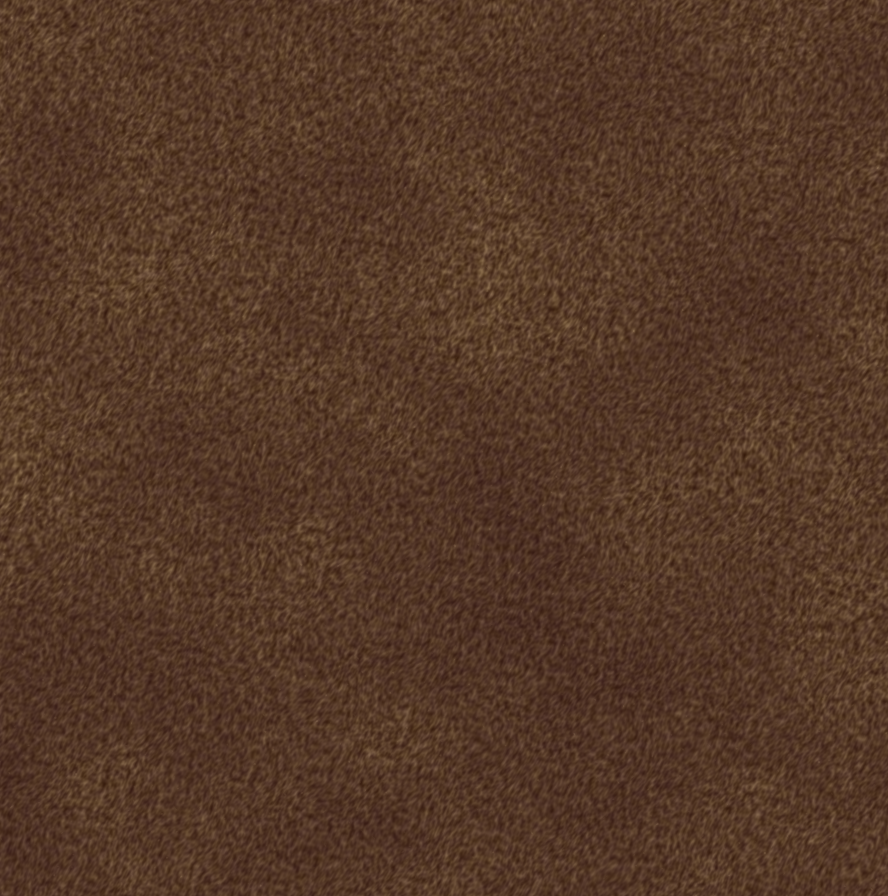
Write a Shadertoy shader that draws this texture.

```glsl
// Brown suede-like leather: fine, slightly slanted nap over soft worn patches.
// Layers of gradient noise drive one tone (dark to light) and a small hue shift
// between olive and reddish brown.

#define BASE_COLOR   vec3(0.332, 0.221, 0.153)
#define TONE_COLOR   vec3(1.0, 0.98, 0.80)
#define OLIVE_SHIFT  vec3(0.10, 0.14, -0.22)
#define GRAIN_SCALE  vec2(158.0, 112.0)
#define GRAIN_AMOUNT 0.128
#define GRAIN_SLANT  0.28
#define PATCH_SCALE  3.2
#define PATCH_AMOUNT 0.042
#define CREASE_AMOUNT 0.040
#define THREAD_AMOUNT 0.022
#define GLINT_AMOUNT 0.060

const float TAU = 6.28319;

float hash(vec2 cell) {
    vec3 h = fract(vec3(cell.xyx) * vec3(0.1031, 0.1030, 0.0973));
    h += dot(h, h.yzx + 33.33);
    return fract((h.x + h.y) * h.z);
}

float cornerSlope(vec2 cell, vec2 offset) {
    float angle = TAU * hash(cell);
    return dot(vec2(cos(angle), sin(angle)), offset);
}

// Gradient noise, about -0.7 to 0.7
float noise(vec2 p) {
    vec2 cell = floor(p), f = fract(p);
    vec2 blend = f * f * f * (f * (f * 6.0 - 15.0) + 10.0);
    vec2 e = vec2(1.0, 0.0);
    float low  = mix(cornerSlope(cell, f), cornerSlope(cell + e.xy, f - e.xy), blend.x);
    float high = mix(cornerSlope(cell + e.yx, f - e.yx), cornerSlope(cell + e.xx, f - e.xx), blend.x);
    return mix(low, high, blend.y);
}

mat2 turn(float angle) {
    float c = cos(angle), s = sin(angle);
    return mat2(c, s, -s, c);
}

// Cloudy sum of octaves, each one turned to hide the lattice
float clouds(vec2 p) {
    float sum = 0.0, weight = 1.0;
    for (int i = 0; i < 4; i++) {
        sum += weight * noise(p);
        p = turn(0.6) * p * 2.03 + 17.3;
        weight *= 0.66;
    }
    return sum;
}

void mainImage(out vec4 fragColor, in vec2 fragCoord) {
    vec2 uv = fragCoord / iResolution.y;

    // Worn patches, a little lighter toward the upper left
    float patches = clouds(uv * PATCH_SCALE + 41.7);
    patches += 0.35 * (uv.y - uv.x * 0.5 - 0.25);
    float wear = smoothstep(-0.4, 0.7, patches);

    // Short diagonal creases, strongest where the surface is worn
    vec2 bend = vec2(noise(uv * 14.0 + 5.1), noise(uv * 14.0 + 63.4));
    vec2 creasePos = turn(0.55) * (uv + 0.012 * bend);
    float crease = noise(creasePos * vec2(72.0, 30.0) + 9.2) * mix(0.4, 1.6, wear);

    // Slanted nap in two sizes
    vec2 nap = uv + 0.008 * bend;
    nap.x -= GRAIN_SLANT * nap.y;
    float grain = noise(nap * GRAIN_SCALE + 3.7);
    grain += 0.85 * noise(turn(0.2) * nap * GRAIN_SCALE * 1.75 + 80.3);
    grain *= mix(0.88, 1.15, wear);

    // Faint upright threads and sparse bright fibre tips
    float thread = noise(uv * vec2(170.0, 9.0) + 27.5);
    float glint = smoothstep(0.42, 0.68, noise(turn(0.9) * uv * 190.0 + 11.8));

    float tone = GRAIN_AMOUNT * grain + PATCH_AMOUNT * patches
               + CREASE_AMOUNT * crease + THREAD_AMOUNT * thread
               + GLINT_AMOUNT * glint;
    tone += 1.1 * tone * tone;

    // Olive on the worn areas, reddish in between, with fine hue variation
    float hue = 0.05 * patches + 0.10 * noise(uv * 95.0 + 51.6);
    vec3 color = BASE_COLOR + tone * TONE_COLOR + hue * OLIVE_SHIFT;
    fragColor = vec4(clamp(color, 0.0, 1.0), 1.0);
}
```
